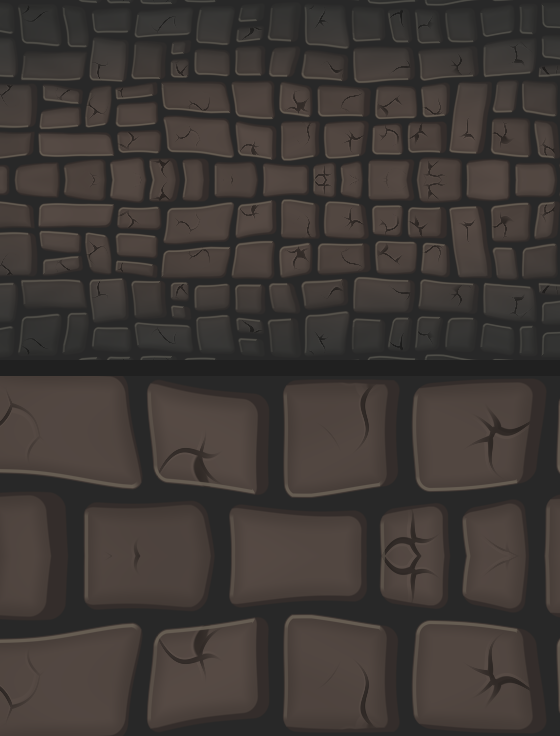
Top, the full canvas; bottom, a detail of the centre.
This texture is drawn by a WebGL 2 fragment shader. Its source:

```glsl
#version 300 es
precision highp float;

uniform vec2 u_resolution;
out vec4 outColor;

const float BAND_HEIGHT = 0.215;
const float CENTRE_HALF = 0.06;
const float CELL_WIDTH = 0.28;

float hash(vec2 p) {
  return fract(sin(dot(p, vec2(127.1, 311.7))) * 4375.85);
}

vec2 hash2(vec2 p) {
  return vec2(hash(p), hash(p + 19.37));
}

// Layered sines bend the courses and roughen the outlines
vec2 wobble(vec2 p) {
  vec2 broad = sin(p.yx * vec2(11.0, 8.0) + 1.7 * sin(p * 5.0 + 2.0));
  vec2 fine = sin(p.yx * vec2(47.0, 39.0) + 2.0 * sin(p * 23.0));
  return 0.009 * broad + 0.0016 * fine;
}

// Gap between the nearest and second nearest cell points
float cellGap(vec2 p) {
  vec2 id = floor(p);
  float first = 9.0, second = 9.0;
  for (int j = -1; j <= 1; j++) {
    for (int i = -1; i <= 1; i++) {
      vec2 n = id + vec2(i, j);
      float d = length(n + hash2(n) - p);
      second = min(second, max(first, d));
      first = min(first, d);
    }
  }
  return second - first;
}

float cellEdge(float i, float band) {
  return (i + 0.45 * hash(vec2(i, band + 3.1)) + 0.37 * band) * CELL_WIDTH;
}

// Finds the block around p by repeated uneven splitting
float findStone(vec2 p, out vec2 lo, out vec2 hi) {
  float band = floor((p.y - CENTRE_HALF) / BAND_HEIGHT) + 1.0;
  float i = floor(p.x / CELL_WIDTH - 0.37 * band);
  if (p.x < cellEdge(i, band)) i -= 1.0;
  hi.y = CENTRE_HALF + band * BAND_HEIGHT;
  lo.y = band < 0.5 ? -CENTRE_HALF : hi.y - BAND_HEIGHT;
  lo.x = cellEdge(i, band);
  hi.x = cellEdge(i + 1.0, band);
  float seed = hash(vec2(i, band) + 7.3);
  for (int k = 0; k < 4; k++) {
    vec2 size = hi - lo;
    float chance = smoothstep(0.004, 0.034, size.x * size.y);
    if (hash(vec2(seed, k)) > chance) break;
    float share = mix(0.36, 0.64, hash(vec2(seed, k + 9)));
    vec2 cut = mix(lo, hi, share);
    bool across = size.x > 1.25 * size.y;
    bool upper = across ? p.x > cut.x : p.y > cut.y;
    if (across) { if (upper) lo.x = cut.x; else hi.x = cut.x; }
    else if (band > 0.5) { if (upper) lo.y = cut.y; else hi.y = cut.y; }
    seed = hash(vec2(seed + (upper ? 0.31 : 0.77), k + 5));
  }
  return seed;
}

// Skewed rounded block, kept inside its own cell
float blockDistance(vec2 q, vec2 halfSize, vec2 skew) {
  vec2 bound = abs(q) - halfSize - 0.003;
  float radius = min(0.014, 0.45 * min(halfSize.x, halfSize.y));
  q += skew * q.yx;
  vec2 e = abs(q) - halfSize + radius;
  float d = length(max(e, 0.0)) + min(max(e.x, e.y), 0.0) - radius;
  return max(d, max(bound.x, bound.y));
}

float faceDistance(vec2 q, vec2 halfSize, vec2 skew, vec2 side) {
  float outline = blockDistance(q, halfSize, skew);
  return max(outline, blockDistance(q + side, halfSize, skew * 1.3));
}

void main() {
  float px = 1.0 / u_resolution.y;
  vec2 uv = gl_FragCoord.xy * px;
  vec2 fromCentre = uv - 0.5 * u_resolution / u_resolution.y;
  vec2 flat_ = vec2(uv.x, abs(fromCentre.y));
  vec2 p = flat_ + wobble(flat_);

  vec2 lo, hi;
  float seed = findStone(p, lo, hi);
  vec2 q = p - 0.5 * (lo + hi);
  vec2 halfSize = 0.5 * (hi - lo) - 0.0075;
  vec2 skew = (hash2(vec2(seed, 2.0)) - 0.5) * 0.24;
  float depth = hash(vec2(seed, 4.0));
  vec2 side = vec2(0.002 + 0.014 * depth * depth, 0.004);
  float outline = blockDistance(q, halfSize, skew);
  float face = faceDistance(q, halfSize, skew, side);

  // Warm middle fading to cool grey courses
  float cool = smoothstep(0.19, 0.5, length(fromCentre * vec2(0.32, 1.0)));
  vec3 stone = mix(vec3(0.318, 0.275, 0.253), vec3(0.205, 0.205, 0.2), cool);
  stone *= 0.95 + 0.1 * hash(vec2(seed, 6.0));
  stone *= 1.0 + 0.02 * sin(p.x * 31.0 + 3.0 * sin(p.y * 27.0 + seed * 6.0));
  stone *= 1.0 - 0.12 * smoothstep(-0.018, 0.0, face);

  // Short cracks gathered around one spot on some stones
  vec2 spot = (hash2(vec2(seed, 8.0)) - 0.5) * halfSize * 1.2;
  float reach = 1.0 - smoothstep(0.012, 0.042, length(q - spot));
  reach *= step(0.42, hash(vec2(seed, 11.0)));
  vec2 veins = p * 17.0 + 0.15 * sin(p.yx * 90.0) + seed * 40.0;
  float width = 0.055 * reach;
  float crack = reach * (1.0 - smoothstep(width, width + 0.035, cellGap(veins)));
  float lip = reach * (1.0 - smoothstep(width, width + 0.035, cellGap(veins + 0.055)));
  stone = mix(stone, stone * 1.13, lip * 0.6);
  stone = mix(stone, stone * 0.56, crack);

  // Thin lit bevel on the sides facing the light
  vec2 toLight = normalize(vec2(-0.5, -0.85));
  float slope = (faceDistance(q + toLight * 0.002, halfSize, skew, side) - face) / 0.002;
  float rim = 1.0 - smoothstep(0.0008, 0.0008 + 1.5 * px, abs(face + 0.0022));
  rim *= smoothstep(0.1, 0.8, slope);
  vec3 rimColor = mix(vec3(0.42, 0.385, 0.34), vec3(0.33, 0.325, 0.3), cool);
  stone = mix(stone, rimColor, rim * 0.85);

  // Mortar, shaded sides, then the faces
  vec3 mortar = vec3(0.158, 0.156, 0.155);
  vec3 flank = mix(vec3(0.205, 0.177, 0.167), vec3(0.172, 0.171, 0.169), cool);
  vec3 color = mix(mortar, flank, 1.0 - smoothstep(-px, px, outline));
  color = mix(color, stone, 1.0 - smoothstep(-px, px, face));
  outColor = vec4(color, 1.0);
}
```
